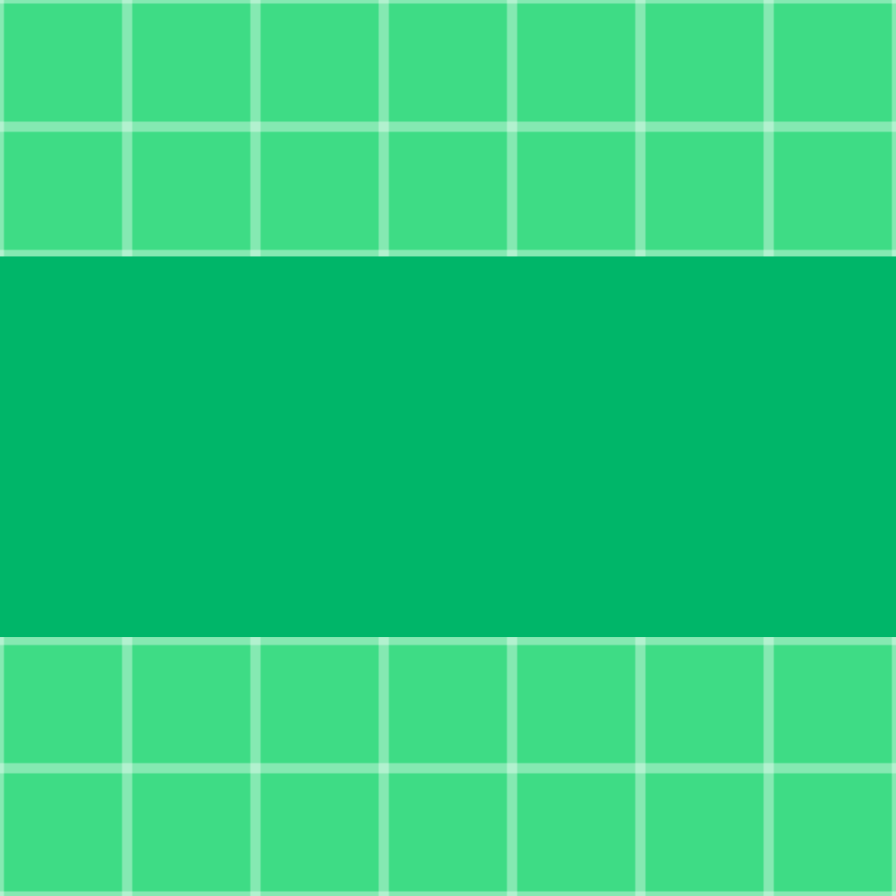
Give the GLSL for this background, as a WebGL 2 fragment shader.

```glsl
#version 300 es
precision highp float;

uniform vec2 u_resolution;
out vec4 fragColor;

const vec3 TILE_COLOR = vec3(0.243, 0.863, 0.522);
const vec3 BAND_COLOR = vec3(0.0, 0.714, 0.412);
const vec3 LINE_COLOR = vec3(1.0);
const float LINE_ALPHA = 0.37;
const float GRID_PITCH = 0.1432;
const vec2 GRID_ORIGIN = vec2(-0.0013, -0.0006);
const float LINE_HALF_WIDTH = 0.0057;
const float LINE_SOFTNESS = 0.0014;
const float BAND_BOTTOM = 0.2890;
const float BAND_TOP = 0.7138;

// Coverage of the nearest grid line on each axis
vec2 gridLines(vec2 p, float pixel) {
    vec2 cell = fract((p - GRID_ORIGIN) / GRID_PITCH + 0.5) - 0.5;
    vec2 dist = abs(cell) * GRID_PITCH;
    float soft = max(LINE_SOFTNESS, 0.5 * pixel);
    return 1.0 - smoothstep(LINE_HALF_WIDTH - soft, LINE_HALF_WIDTH + soft, dist);
}

// Coverage of the solid horizontal band
float bandMask(float y, float pixel) {
    float center = 0.5 * (BAND_BOTTOM + BAND_TOP);
    float halfHeight = 0.5 * (BAND_TOP - BAND_BOTTOM);
    return clamp(0.5 - (abs(y - center) - halfHeight) / pixel, 0.0, 1.0);
}

void main() {
    vec2 uv = gl_FragCoord.xy / u_resolution;
    float pixel = 1.0 / min(u_resolution.x, u_resolution.y);

    // Translucent lines stack, so crossings are brighter
    vec2 lines = gridLines(uv, pixel) * LINE_ALPHA;
    vec3 color = mix(TILE_COLOR, LINE_COLOR, lines.x);
    color = mix(color, LINE_COLOR, lines.y);

    // The band hides the grid beneath it
    color = mix(color, BAND_COLOR, bandMask(uv.y, pixel));
    fragColor = vec4(color, 1.0);
}
```
